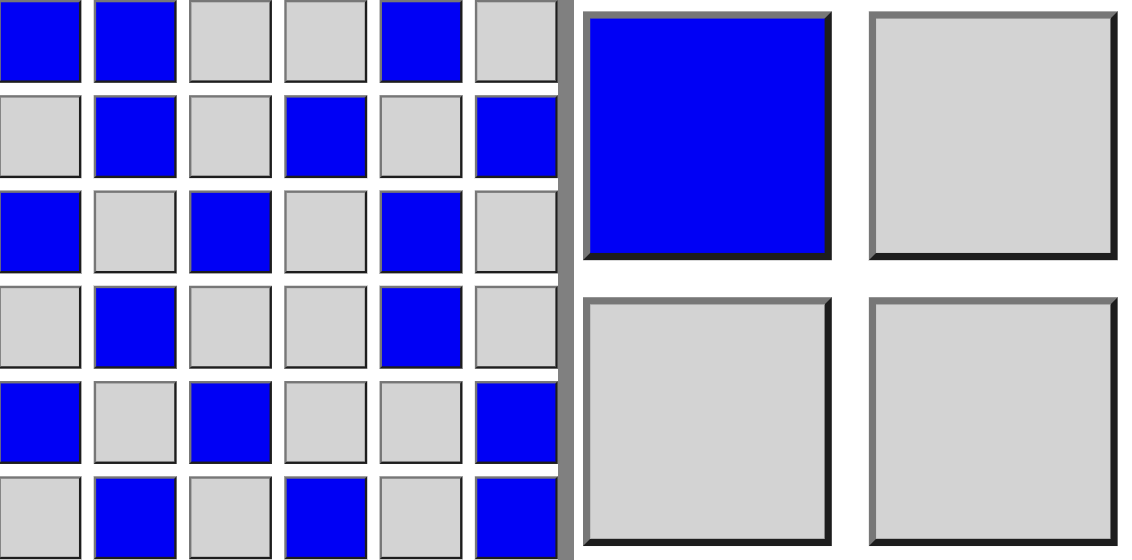
Left, the full canvas; right, a detail of the centre.
A WebGL 1 fragment shader for this pattern:

```glsl
precision highp float;

uniform vec2 u_resolution;

// Lengths are fractions of the canvas height
#define PITCH 0.17015
#define TILE_SIZE 0.1481
#define BEVEL_WIDTH 0.0043
#define GRID_ORIGIN vec2(-0.0028, -0.0002)
#define PAGE_COLOR vec3(1.0)
#define BLUE_FACE vec3(0.0, 0.0, 0.96)
#define GREY_FACE vec3(0.827)
#define BEVEL_LIGHT vec3(0.465)
#define BEVEL_DARK vec3(0.115)

// Share of a pixel lying on the positive side of an edge
float coverage(float dist) {
  return clamp(dist * u_resolution.y + 0.5, 0.0, 1.0);
}

// 1 when the cell lies in the given row, between two columns inclusive
float inRun(vec2 cell, float row, float first, float last) {
  float sameRow = 1.0 - step(0.5, abs(cell.y - row));
  return sameRow * step(first - 0.5, cell.x) * step(cell.x, last + 0.5);
}

// Checkerboard with three inverted runs; rows count from the top
float isBlue(vec2 cell) {
  float flips = inRun(cell, 0.0, 1.0, 2.0)
              + inRun(cell, 3.0, 3.0, 5.0)
              + inRun(cell, 4.0, 4.0, 5.0);
  return mod(cell.x + cell.y + 1.0 + flips, 2.0);
}

void main() {
  vec2 pos = vec2(gl_FragCoord.x, u_resolution.y - gl_FragCoord.y) / u_resolution.y;
  pos -= GRID_ORIGIN;

  // Cell borders run through the middle of the gaps
  float halfGap = 0.5 * (PITCH - TILE_SIZE);
  vec2 cell = floor((pos + halfGap) / PITCH);
  vec2 local = pos - cell * PITCH;

  // Distances to the lit and shaded sides of the tile
  vec2 opposite = TILE_SIZE - local;
  float topLeft = min(local.x, local.y);
  float bottomRight = min(opposite.x, opposite.y);
  float inside = min(topLeft, bottomRight);

  // Mitred bevel around a flat face
  vec3 bevel = mix(BEVEL_DARK, BEVEL_LIGHT, coverage((bottomRight - topLeft) * 0.7071));
  vec3 face = mix(GREY_FACE, BLUE_FACE, isBlue(cell));
  vec3 tile = mix(bevel, face, coverage(inside - BEVEL_WIDTH));

  gl_FragColor = vec4(mix(PAGE_COLOR, tile, coverage(inside)), 1.0);
}
```
